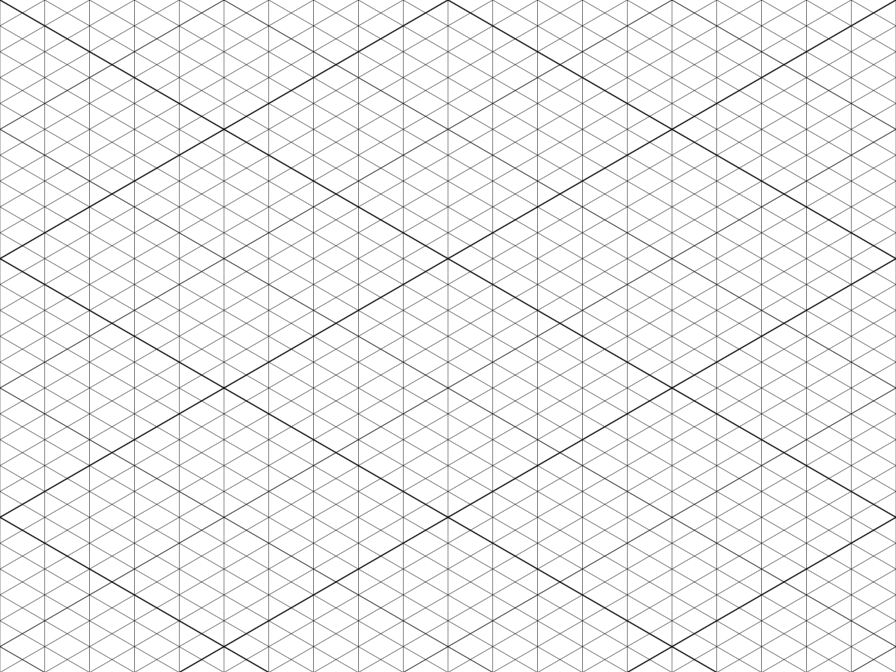
Write a Shadertoy shader that draws this pattern.

```glsl
// Ink coverage of lines at every multiple of period; scale turns coord into distance
float ruledLines(float coord, float period, float scale, float width, float soft) {
    float dist = abs(coord - period * round(coord / period)) * scale;
    return smoothstep(-soft, soft, 0.5 * width - dist)
         - smoothstep(-soft, soft, -0.5 * width - dist);
}

// One slanted family: fine lines, heavier every fifth, heaviest every tenth
float slantedLines(float coord, float soft) {
    float fine = ruledLines(coord, 1.0, 0.5, 0.0095, soft);
    float medium = ruledLines(coord, 5.0, 0.5, 0.0155, soft);
    float heavy = ruledLines(coord, 10.0, 0.5, 0.026, soft);
    return max(fine, max(medium, heavy));
}

void mainImage(out vec4 fragColor, in vec2 fragCoord) {
    // Twenty columns across, measured from the upper left corner
    float pixel = 20.0 / iResolution.x;
    vec2 cell = vec2(fragCoord.x, iResolution.y - fragCoord.y) * pixel;

    // Slanted lines rise and fall at thirty degrees
    float climb = cell.y * sqrt(3.0);
    float upright = ruledLines(cell.x, 1.0, 1.0, 0.0095, 0.7 * pixel);
    float rising = slantedLines(climb + cell.x, 0.87 * pixel);
    float falling = slantedLines(climb - cell.x, 0.87 * pixel);

    // Black ink on white paper
    float paper = (1.0 - upright) * (1.0 - rising) * (1.0 - falling);
    fragColor = vec4(vec3(paper), 1.0);
}
```
